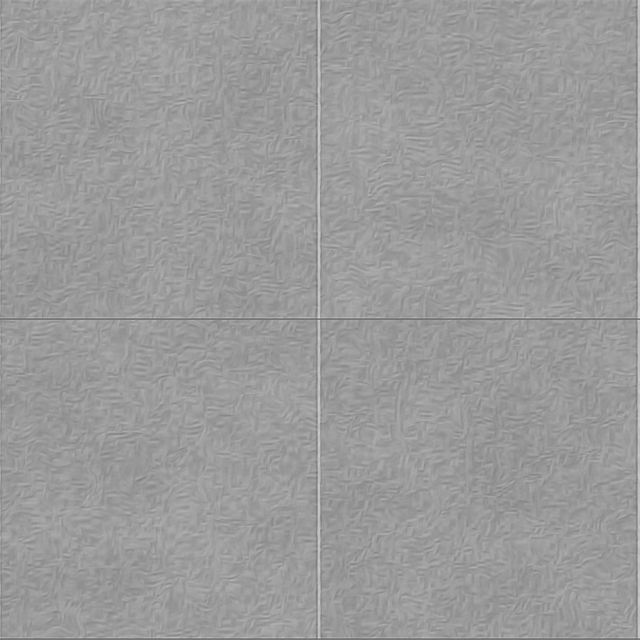
Give the GLSL for this texture, as a WebGL 2 fragment shader.

```glsl
#version 300 es
precision highp float;

uniform vec2 u_resolution;
out vec4 fragColor;

const float TILES = 2.0;
const vec2 SEAM_SHIFT = vec2(-0.0015, 0.0013);
const vec3 BASE_GREY = vec3(0.607);
const vec3 RIDGE_GREY = vec3(0.77);
const vec3 GROOVE_GREY = vec3(0.43);

float hash(vec2 p) {
    return fract(sin(dot(p, vec2(127.1, 311.7))) * 43758.5453);
}

float noise(vec2 p) {
    vec2 cell = floor(p);
    vec2 f = fract(p);
    f = f * f * (3.0 - 2.0 * f);
    float low = mix(hash(cell), hash(cell + vec2(1.0, 0.0)), f.x);
    float high = mix(hash(cell + vec2(0.0, 1.0)), hash(cell + vec2(1.0)), f.x);
    return mix(low, high, f.y);
}

float fbm(vec2 p) {
    float sum = 0.0;
    float weight = 0.5;
    for (int i = 0; i < 4; i++) {
        sum += weight * noise(p);
        p = p * 2.0 + 17.3;
        weight *= 0.5;
    }
    return sum;
}

// Short crossing wrinkles, patches running either across or down
float grainHeight(vec2 p) {
    vec2 bend = vec2(noise(p * 34.0), noise(p * 34.0 + 51.7)) - 0.5;
    vec2 q = p + bend * 0.014;
    float across = noise(q * vec2(95.0, 225.0));
    float down = noise(q * vec2(225.0, 95.0) + 83.1);
    float patchMask = smoothstep(0.35, 0.65, noise(q * 75.0 + 29.4));
    return mix(across, down, patchMask);
}

// Grain lit from the upper left
float grainShade(vec2 p) {
    float height = grainHeight(p);
    float slope = height - grainHeight(p + vec2(-0.0009, 0.0014));
    return 0.12 * slope + 0.07 * (height - 0.5);
}

// Soft line of a given half width around distance zero
float band(float d, float halfWidth, float soft) {
    return 1.0 - smoothstep(halfWidth - soft, halfWidth + soft, abs(d));
}

void main() {
    vec2 uv = gl_FragCoord.xy / u_resolution;
    float soft = max(0.0006, 0.5 / u_resolution.y);

    // Signed distance to the nearest seam, and the tile's own seed
    vec2 grid = (uv - SEAM_SHIFT) * TILES;
    vec2 seam = (fract(grid + 0.5) - 0.5) / TILES;
    vec2 tile = floor(grid);
    vec2 seed = vec2(hash(tile + 3.0), hash(tile + 9.0)) * 7.0;
    vec2 p = uv + seed;

    // Grain with faint, slightly stretched mottling
    float mottle = fbm(p * vec2(9.0, 14.0)) - 0.47;
    float fine = noise(p * 310.0) - 0.5;
    vec3 color = BASE_GREY + grainShade(p) + 0.065 * mottle + 0.025 * fine;

    // Upright seam: pale cord between two soft creases
    float wobble = (noise(vec2(uv.y * 120.0, tile.y)) - 0.5) * 0.0009;
    float cordX = seam.x + wobble;
    color -= 0.10 * band(cordX + 0.0040, 0.0009, 0.0012);
    color -= 0.07 * band(cordX - 0.0034, 0.0007, 0.0012);
    float twist = 0.07 * (noise(uv * vec2(90.0, 170.0)) - 0.5);
    color = mix(color, RIDGE_GREY + twist, 0.9 * band(cordX, 0.0018, soft));

    // Level seam: thin dark groove with lighter lips
    color += 0.07 * band(seam.y - 0.0024, 0.0008, 0.0009);
    color += 0.035 * band(seam.y + 0.0026, 0.0008, 0.0010);
    color = mix(color, GROOVE_GREY, 0.85 * band(seam.y, 0.0012, soft));

    fragColor = vec4(clamp(color, 0.0, 1.0), 1.0);
}
```
